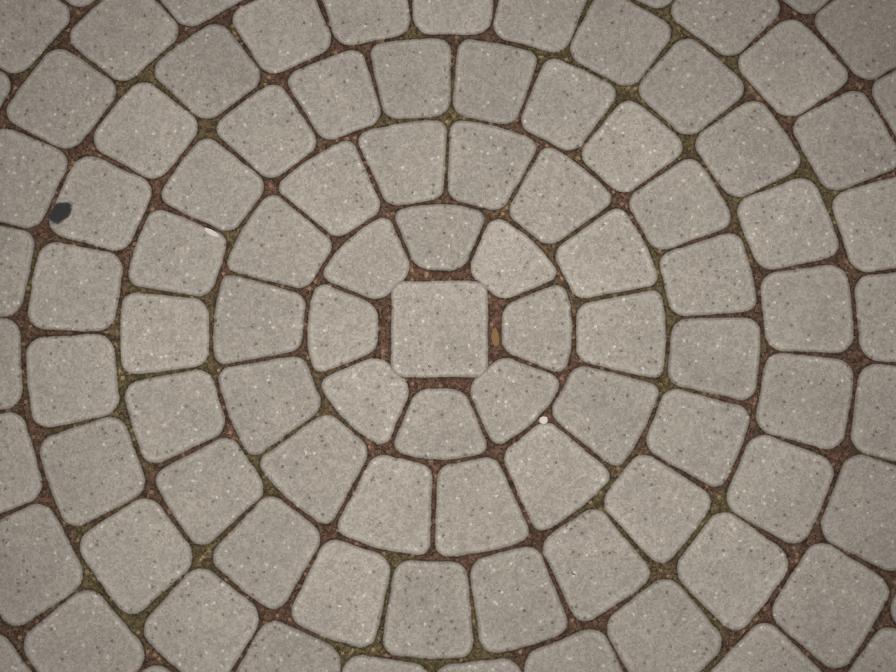
This texture is drawn by a WebGL 1 fragment shader. Its source:

```glsl
precision highp float;
uniform vec2 u_resolution;

#define CENTER vec2(0.6545, 0.511)
#define RING_START 0.2
#define RING_STEP 0.1395
#define JOINT 0.0025
#define CORNER 0.018
#define SWIRL 0.042
#define STONE_COLOR vec3(0.628, 0.594, 0.55)
#define DIRT_COLOR vec3(0.35, 0.27, 0.22)
#define MOSS_COLOR vec3(0.36, 0.325, 0.225)
#define GRAIN_SCALE 300.0

const float TAU = 6.2831853;

float hash(vec2 p) {
  p = fract(p * vec2(0.1031, 0.1137));
  p += dot(p, p.yx + 33.33);
  return fract((p.x + p.y) * p.x * 17.3);
}

// Cellular noise: x = distance to nearest point, y = random value of its cell
vec2 cells(vec2 p) {
  vec2 base = floor(p), f = fract(p);
  vec2 best = vec2(9.0, 0.0);
  for (int j = -1; j <= 1; j++) {
    for (int i = -1; i <= 1; i++) {
      vec2 o = vec2(float(i), float(j));
      vec2 id = base + o + 50.0;
      float d = length(o + vec2(hash(id), hash(id + 71.7)) - f);
      if (d < best.x) best = vec2(d, hash(id + 139.1));
    }
  }
  return best;
}

// Layered sines, roughly -1 to 1
float waves(vec2 p) {
  float sum = 0.0, amp = 0.5;
  for (int i = 0; i < 4; i++) {
    sum += amp * sin(p.x + 1.7 * sin(p.y * 0.8)) * cos(p.y + 1.3 * sin(p.x * 0.7));
    p = mat2(1.5, 1.2, -1.2, 1.5) * p + 2.3;
    amp *= 0.6;
  }
  return sum;
}

float roundCorner(vec2 q, float radius) {
  q += radius;
  return length(max(q, 0.0)) + min(max(q.x, q.y), 0.0) - radius;
}

// Circular paving: x = signed distance to a stone, y = random value of that stone
vec2 paving(vec2 p) {
  float r = length(p), angle = atan(p.y, p.x);
  float ring = max(1.0, floor((r - RING_START) / RING_STEP) + 2.0);
  float inner = ring < 1.5 ? 0.089 : RING_START + RING_STEP * (ring - 2.0);
  float outer = RING_START + RING_STEP * (ring - 1.0);
  float mid = 0.5 * (inner + outer);
  float count = ring < 1.5 ? 8.0 : ring < 2.5 ? 14.0 : 9.0 + 4.0 * ring;
  float turn = ring < 1.5 ? 0.0 : ring < 2.5 ? -2.1 : ring < 3.5 ? 10.4
    : ring < 4.5 ? 1.9 : ring < 5.5 ? 0.0 : 2.7;

  float t = (angle - radians(turn) - SWIRL * mid * cos(angle + 0.4)) * count / TAU;
  float slot = floor(t + 0.5);
  float a = (t - slot) * TAU / count;
  float seed = hash(vec2(mod(slot + count, count) + 3.0, ring * 17.0));
  float tilt = (seed - 0.5) * 0.04;

  // Outer stones are squarer, so their side joints widen outwards
  float halfStep = 0.5 * TAU / count;
  float wedge = r * sin(abs(a) - halfStep);
  float square = abs(a) * r - mid * halfStep;
  float side = mix(wedge, square, 0.4 * smoothstep(2.0, 4.0, ring));

  // Straight inner edge, curved outer edge
  float lean = a * r * tilt;
  float band = max(inner - r * cos(a) - lean, r + lean - outer);
  float d = roundCorner(vec2(side, band) + JOINT + 0.0012 * seed,
    CORNER + 0.009 * smoothstep(2.0, 4.0, ring));

  float middle = roundCorner(abs(p) - vec2(0.072, 0.0745), 0.019);
  return middle < d ? vec2(middle, 0.6) : vec2(d, seed);
}

float blob(vec2 p, vec2 c, vec2 size, float lean) {
  float s = sin(lean), k = cos(lean);
  p = mat2(k, -s, s, k) * (p - c);
  return 1.0 - smoothstep(0.75, 1.1, length(p / size) + 0.15 * waves(p * 200.0));
}

void main() {
  vec2 uv = gl_FragCoord.xy / u_resolution.y;
  float px = 1.0 / u_resolution.y;

  // Mild perspective of the ground plane
  vec2 q = uv - CENTER;
  vec2 ground = vec2(q.x * (1.0 + 0.09 * q.y), q.y * (1.04 + 0.144 * q.y));
  vec2 stone = paving(ground);
  float d = stone.x + 0.0014 * waves(uv * 65.0);
  float cover = 1.0 - smoothstep(-px, px, d);

  vec2 grain = cells(uv * GRAIN_SCALE);
  vec2 pebble = cells(uv * 130.0);
  float blotch = waves(uv * 19.0);

  // Joints: soil, debris and moss
  float moss = smoothstep(-0.05, 0.4, waves(uv * 9.0 + 1.0) + 0.25 * blotch);
  moss *= smoothstep(0.08, 0.3, length(q));
  vec3 joint = mix(DIRT_COLOR, MOSS_COLOR, 0.75 * moss);
  joint *= 0.68 + 0.4 * grain.y + 0.25 * pebble.y;
  joint += vec3(0.15, 0.12, 0.09) * step(0.9, pebble.y) * (1.0 - smoothstep(0.2, 0.5, pebble.x));
  joint *= mix(0.82, 1.0, smoothstep(0.0, 0.006, d));

  // Concrete faces: tone per stone, fine aggregate, worn edges
  vec3 face = STONE_COLOR * (0.96 + 0.08 * stone.y + 0.045 * blotch);
  face *= 0.9 + 0.13 * grain.y + 0.07 * pebble.y;
  float fleck = 1.0 - smoothstep(0.15, 0.4, pebble.x);
  face += fleck * (0.11 * step(0.96, pebble.y) - 0.11 * step(pebble.y, 0.04));
  face *= mix(0.82, 1.0, smoothstep(0.0, 0.006, -d));
  face += 0.025 * smoothstep(0.002, 0.006, -d) * (1.0 - smoothstep(0.006, 0.013, -d));
  face = mix(face, vec3(0.23, 0.22, 0.22), blob(uv, vec2(0.090, 0.684), vec2(0.021, 0.014), 0.65));

  vec3 color = mix(joint, face, cover);

  // Loose bits: pale chips and a dry leaf
  float chip = blob(uv, vec2(0.315, 0.654), vec2(0.013, 0.004), -0.5);
  chip = max(chip, blob(uv, vec2(0.809, 0.375), vec2(0.007, 0.006), 0.4));
  color = mix(color, vec3(0.80, 0.77, 0.73), chip);
  color = mix(color, vec3(0.51, 0.40, 0.27), blob(uv, vec2(0.737, 0.497), vec2(0.006, 0.015), 0.1));

  // Light falls off away from the middle
  color *= 1.07 - 0.38 * dot(q, q) - 0.05 * smoothstep(0.2, 0.5, q.y);
  gl_FragColor = vec4(color, 1.0);
}
```
